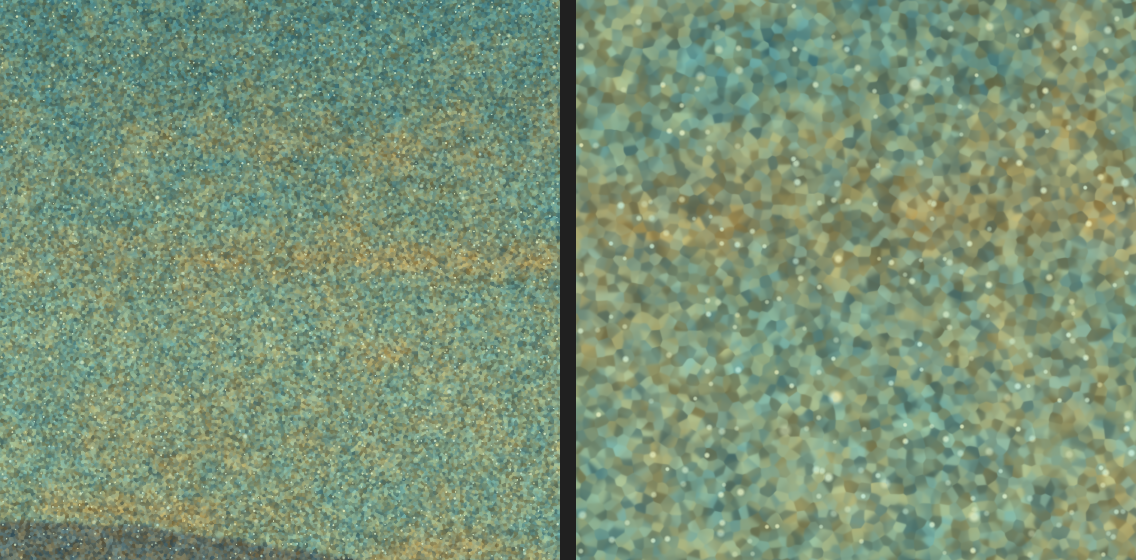
Left, the full canvas; right, a detail of the centre.
Give the GLSL for this texture, as a WebGL 1 fragment shader.

```glsl
precision highp float;
// Weathered sandy surface: teal mineral grains crossed by soft ochre bands,
// with a dark grey seam along the base. Layered noise tints the ground,
// jittered cells form the grains, and sparse bright discs add the glints.
uniform vec2 u_resolution;

const vec3 DEEP_TEAL = vec3(0.345, 0.515, 0.470);
const vec3 PALE_TEAL = vec3(0.465, 0.610, 0.520);
const vec3 OCHRE = vec3(0.580, 0.565, 0.390);
const vec3 SEAM_GREY = vec3(0.365, 0.395, 0.355);
const vec3 GLINT = vec3(0.840, 0.920, 0.780);

vec3 hash3(vec2 p) {
  vec3 q = fract(p.xyx * vec3(0.1031, 0.1030, 0.0973));
  q += dot(q, q.yxz + 33.33);
  return fract((q.xxy + q.yzz) * q.zyx);
}

float valueNoise(vec2 p) {
  vec2 cell = floor(p);
  vec2 f = fract(p);
  f = f * f * (3.0 - 2.0 * f);
  float low = mix(hash3(cell).x, hash3(cell + vec2(1.0, 0.0)).x, f.x);
  float high = mix(hash3(cell + vec2(0.0, 1.0)).x, hash3(cell + 1.0).x, f.x);
  return mix(low, high, f.y);
}

float fbm(vec2 p) {
  float sum = 0.0;
  float weight = 0.5;
  for (int i = 0; i < 4; i++) {
    sum += weight * valueNoise(p);
    p = p * 2.03 + 17.3;
    weight *= 0.5;
  }
  return sum / 0.9375;
}

// Random triple per grain, blended softly between neighbours, centred on zero.
vec3 grains(vec2 p, float sharpness) {
  vec2 cell = floor(p);
  vec3 sum = vec3(0.0);
  float total = 0.0;
  for (int y = -1; y <= 1; y++) {
    for (int x = -1; x <= 1; x++) {
      vec2 id = cell + vec2(float(x), float(y));
      vec2 offset = id + hash3(id + 71.0).xy - p;
      float w = exp(-sharpness * dot(offset, offset));
      sum += w * hash3(id);
      total += w;
    }
  }
  return sum / total - 0.5;
}

// Sparse soft discs, one at most in each cell.
float glints(vec2 p, float share, float radius) {
  vec2 cell = floor(p);
  vec3 place = hash3(cell + 133.0);
  vec3 kind = hash3(cell + 289.0);
  float d = length(fract(p) - mix(vec2(0.32), vec2(0.68), place.xy));
  float r = radius * mix(0.6, 1.0, kind.y);
  float disc = 1.0 - smoothstep(r * 0.3, r * 1.15, d);
  return disc * step(kind.x, share) * mix(0.45, 1.0, kind.z);
}

// Soft horizontal streak with its own centre and half extents.
float streak(vec2 p, vec2 centre, vec2 extent) {
  vec2 q = (p - centre) / extent;
  return exp(-dot(q, q));
}

void main() {
  vec2 uv = gl_FragCoord.xy / u_resolution;
  float mottling = fbm(uv * 24.0 + 5.0) - 0.5;
  float drift = fbm(uv * vec2(3.0, 8.0) + 31.0) - 0.5;
  vec2 p = uv + vec2(0.0, 0.05 * drift + 0.025 * mottling);

  // Ochre bands over a ground that pales downward
  float warmth = 0.22 + 1.1 * mottling + 0.7 * drift;
  warmth += 0.55 * streak(p, vec2(0.82, 0.545), vec2(0.42, 0.035));
  warmth += 0.35 * streak(p, vec2(0.15, 0.540), vec2(0.30, 0.045));
  warmth += 0.50 * streak(p, vec2(0.70, 0.365), vec2(0.20, 0.030));
  warmth += 0.25 * streak(p, vec2(0.65, 0.740), vec2(0.25, 0.025));
  warmth += 0.25 * streak(p, vec2(0.20, 0.210), vec2(0.25, 0.035));
  warmth += 0.65 * streak(p, vec2(0.22, 0.085), vec2(0.25, 0.040));
  warmth += 0.70 * streak(p, vec2(0.80, 0.020), vec2(0.14, 0.030));
  warmth -= 0.15 * smoothstep(0.75, 1.0, uv.y);
  vec3 color = mix(PALE_TEAL, DEEP_TEAL, smoothstep(0.35, 1.0, uv.y + 0.3 * drift));
  color = mix(color, OCHRE, clamp(warmth, 0.0, 0.95));

  // Grey seam at the base, thinning to the right
  float seamTop = 0.056 - 0.066 * smoothstep(0.25, 0.75, uv.x);
  float seam = 1.0 - smoothstep(-0.008, 0.008, p.y - seamTop);
  color = mix(color, SEAM_GREY, 0.85 * seam);

  // Grains: brightness and hue at two sizes
  vec3 coarse = grains(uv * 95.0, 7.0);
  vec3 fine = grains(uv * 185.0 + 40.0, 8.0);
  float light = 0.14 * coarse.x + 0.32 * fine.x + 0.10 * mottling;
  float hue = 0.10 * coarse.y + 0.14 * fine.y;
  color *= 1.0 + 1.35 * light;
  color += hue * vec3(0.75, 0.05, -0.65);

  // Glints, from fine sparkle to a few larger bright grains
  float sparkle = glints(uv * 120.0, 0.10, 0.30);
  sparkle = max(sparkle, glints(uv * 87.0 + 9.0, 0.06, 0.27));
  sparkle = max(sparkle, glints(uv * 38.0 + 3.0, 0.035, 0.19));
  color = mix(color, GLINT + hue * vec3(0.8, 0.0, -0.8), 0.9 * sparkle);

  gl_FragColor = vec4(clamp(color, 0.0, 1.0), 1.0);
}
```
